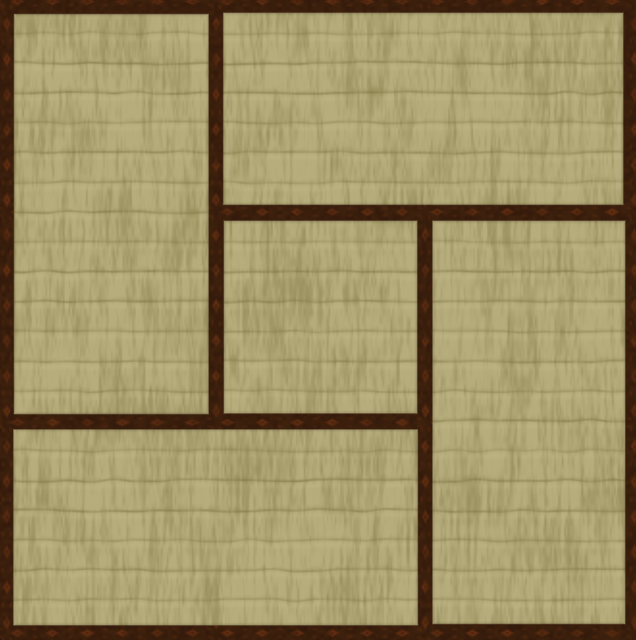
A Shadertoy shader for this pattern:

```glsl
// Five woven tatami mats in a pinwheel layout, edged with dark brocade tape.

const vec3 STRAW_LIGHT = vec3(0.715, 0.675, 0.485);
const vec3 STRAW_DARK = vec3(0.610, 0.570, 0.375);
const vec3 SEAM_OLIVE = vec3(0.490, 0.450, 0.250);
const vec3 TAPE_BROWN = vec3(0.235, 0.125, 0.050);
const vec3 TAPE_DARK = vec3(0.170, 0.080, 0.035);
const vec3 TAPE_RUST = vec3(0.420, 0.190, 0.070);

const float ROW_HEIGHT = 0.0466;
const float FIRST_SEAM = 0.948;
const float TAPE_PITCH = 0.329;
const float TAPE_START = 0.0108;

float hash(vec2 p) {
    return fract(sin(dot(p, vec2(127.1, 311.7))) * 43758.5453);
}

float noise(vec2 p) {
    vec2 cell = floor(p);
    vec2 f = fract(p);
    f = f * f * (3.0 - 2.0 * f);
    float low = mix(hash(cell), hash(cell + vec2(1.0, 0.0)), f.x);
    float high = mix(hash(cell + vec2(0.0, 1.0)), hash(cell + 1.0), f.x);
    return mix(low, high, f.y);
}

// Signed distance to a rectangle given by its lower left and upper right corners
float rectDistance(vec2 p, vec2 lower, vec2 upper) {
    vec2 d = abs(p - 0.5 * (lower + upper)) - 0.5 * (upper - lower);
    return length(max(d, 0.0)) + min(max(d.x, d.y), 0.0);
}

float matDistance(vec2 p) {
    float d = rectDistance(p, vec2(0.022, 0.353), vec2(0.328, 0.978));
    d = min(d, rectDistance(p, vec2(0.351, 0.680), vec2(0.980, 0.980)));
    d = min(d, rectDistance(p, vec2(0.352, 0.354), vec2(0.656, 0.655)));
    d = min(d, rectDistance(p, vec2(0.680, 0.025), vec2(0.983, 0.655)));
    return min(d, rectDistance(p, vec2(0.021, 0.023), vec2(0.657, 0.329)));
}

// Upright reeds, crossed by ragged seams
vec3 strawColor(vec2 p) {
    float waver = (noise(vec2(p.x * 28.0, p.y * 20.0)) - 0.5) * 0.10;
    float row = (FIRST_SEAM - p.y) / ROW_HEIGHT + waver;
    float seam = floor(row + 0.5);
    float offset = row - seam;

    float reeds = noise(vec2(p.x * 190.0, row * 0.9));
    float fibres = noise(vec2(p.x * 330.0, row * 3.0 + 40.0));
    float bands = noise(vec2(p.x * 42.0, row * 0.7 + 9.0));
    float patches = noise(p * vec2(9.0, 14.0));
    float tone = 0.37 * reeds + 0.25 * fibres + 0.23 * bands + 0.15 * patches;
    vec3 color = mix(STRAW_DARK, STRAW_LIGHT, smoothstep(0.12, 0.68, tone));

    float strength = 0.5 + 0.5 * hash(vec2(mod(seam, 7.0), 3.0));
    float broken = 0.35 + 0.65 * noise(vec2(p.x * 55.0, seam * 7.0));
    float line = exp(-pow(offset / 0.045, 2.0)) * broken;
    float tuftLength = 0.06 + 0.20 * noise(vec2(p.x * 130.0, seam * 5.0));
    float tuft = smoothstep(-tuftLength, 0.0, offset)
               * (1.0 - smoothstep(0.0, 0.06, offset));
    color = mix(color, SEAM_OLIVE, strength * (0.42 * line + 0.20 * tuft));
    return color + 0.018 * exp(-pow((offset - 0.18) / 0.10, 2.0));
}

// Distance from the nearest tape centre line
float tapeOffset(float x) {
    return (fract((x - TAPE_START) / TAPE_PITCH + 0.5) - 0.5) * TAPE_PITCH;
}

// Repeated rust lozenges: x runs along the tape, y across it
float brocade(vec2 q) {
    float along = (fract(q.x / 0.055) - 0.5) * 0.055;
    float diamond = abs(along) / 0.013 + abs(q.y) / 0.0075;
    float flower = 1.0 - smoothstep(0.45, 1.15, diamond);
    float eye = 1.0 - smoothstep(0.10, 0.35, diamond);
    float side = 0.0275 - abs(along);
    float bud = 1.0 - smoothstep(0.4, 1.1, length(vec2(side / 0.006, (abs(q.y) - 0.006) / 0.003)));
    return flower - 0.5 * eye + 0.4 * bud;
}

vec3 tapeColor(vec2 p) {
    vec2 across = vec2(tapeOffset(p.x), tapeOffset(p.y));
    bool upright = abs(across.x) < abs(across.y);
    vec2 q = upright ? vec2(p.y, across.x) : vec2(p.x, across.y);
    float mottle = noise(p * 150.0);
    vec3 color = mix(TAPE_DARK, TAPE_BROWN, 0.45 + 0.75 * mottle);
    float motif = brocade(q) * (0.35 + 0.5 * noise(p * 95.0 + 17.0));
    return mix(color, TAPE_RUST, clamp(motif, 0.0, 1.0));
}

void mainImage(out vec4 fragColor, in vec2 fragCoord) {
    vec2 p = fragCoord / iResolution.xy;
    float softness = max(0.0016, 0.8 / min(iResolution.x, iResolution.y));
    float d = matDistance(p);

    // Mats sit slightly shaded beside the tape
    vec3 straw = strawColor(p) * (1.0 - 0.10 * smoothstep(-0.006, 0.0, d));
    float cover = 1.0 - smoothstep(-softness, softness, d);
    fragColor = vec4(mix(tapeColor(p), straw, cover), 1.0);
}
```
